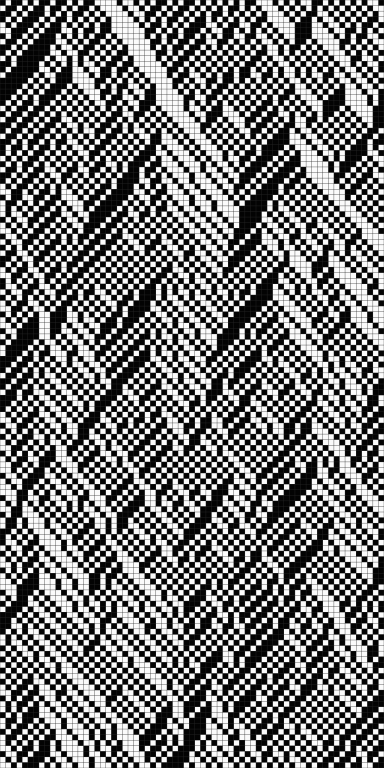
Give the GLSL for this pattern, as a WebGL 2 fragment shader.

```glsl
#version 300 es
precision highp float;
precision highp int;

uniform vec2 u_resolution;
out vec4 outColor;

const float COLUMNS = 69.0;    // cells across the canvas
const float GAP_WIDTH = 0.065; // grid line, in cells
const float WHITE = 0.985;
const float BLACK = 0.012;
const float GAP_TONE = 0.16;
const int WARMUP_ROWS = 24;    // rows evolved above the top edge
const int LEFT_MARGIN = 8;     // hidden columns of the 96-cell ring
const uint SEED = 41u;
const uint CHECKER = 0x55555555u;

// Integer hash giving 96 random bits
uvec3 hashBits(uvec3 v) {
    v = v * 1664525u + 1013904223u;
    v += v.yzx * v.zxy;
    v ^= v >> 16u;
    v += v.yzx * v.zxy;
    return v ^ (v >> 15u);
}

uvec3 rotateBits(uvec3 v, uint n) {
    return (v << n) | (v >> (32u - n));
}

// Cells that hesitate in this row: each bit is set with a chance of 1/8
uvec3 stalledCells(uint row) {
    uvec3 h = hashBits(uvec3(row, SEED, row ^ 977u));
    return h & rotateBits(h, 7u) & rotateBits(h, 18u);
}

// Traffic on a ring: a black cell moves right if there is room, unless stalled
uvec3 trafficStep(uvec3 s, uvec3 stalled) {
    uvec3 right = (s >> 1u) | (s.yzx << 31u);
    uvec3 moving = s & ~right & ~stalled;
    uvec3 arriving = (moving << 1u) | (moving.zxy >> 31u);
    return (s & ~moving) | arriving;
}

float cellTone(uvec3 row, int column) {
    int c = column + LEFT_MARGIN;
    uint word = c < 32 ? row.x : (c < 64 ? row.y : row.z);
    return ((word >> uint(c & 31)) & 1u) == 1u ? BLACK : WHITE;
}

// Share of the span lo..hi lying inside a cell, per axis
vec2 cellCoverage(vec2 lo, vec2 hi, vec2 cell) {
    vec2 inner = max(lo, cell + 0.5 * GAP_WIDTH);
    vec2 outer = min(hi, cell + 1.0 - 0.5 * GAP_WIDTH);
    return max(outer - inner, 0.0) / (hi - lo);
}

void main() {
    // Pixel footprint in cells, rows counted from the top
    float scale = COLUMNS / u_resolution.x;
    vec2 p = vec2(gl_FragCoord.x, u_resolution.y - gl_FragCoord.y) * scale;
    vec2 lo = p - 0.5 * scale;
    vec2 hi = p + 0.5 * scale;
    vec2 cell = floor(hi);

    // Evolve the ring from a checkerboard, keeping the last two rows
    uvec3 current = uvec3(CHECKER);
    uvec3 previous = current;
    int steps = int(cell.y) + WARMUP_ROWS;
    for (int i = 0; i < steps; i++) {
        previous = current;
        current = trafficStep(current, stalledCells(uint(i)));
    }

    // Box-filter the four cells under the pixel and the gaps between them
    vec2 near = cellCoverage(lo, hi, cell);
    vec2 before = cellCoverage(lo, hi, cell - 1.0);
    int column = int(cell.x);
    float upper = before.x * cellTone(previous, column - 1)
                + near.x * cellTone(previous, column);
    float lower = before.x * cellTone(current, column - 1)
                + near.x * cellTone(current, column);
    float covered = (before.x + near.x) * (before.y + near.y);
    float tone = before.y * upper + near.y * lower + (1.0 - covered) * GAP_TONE;

    outColor = vec4(vec3(tone), 1.0);
}
```
